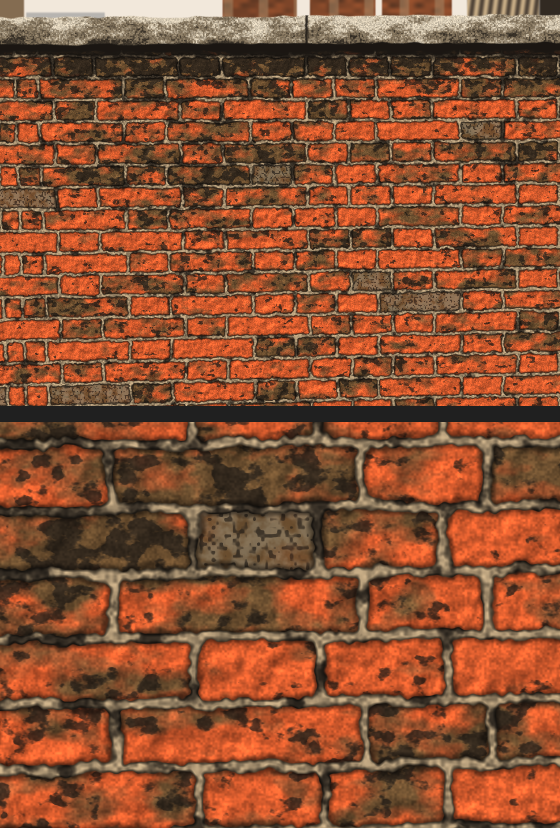
Top, the full canvas; bottom, a detail of the centre.
This texture is drawn by a Shadertoy shader. Its source:

```glsl
// Weathered brick wall in a mixed bond under a stone coping, with pale sky behind.
// Courses are cut into half-bat cells, joined in pairs as stretchers by a modular
// rule; layered noise gives soot, flaked faces, crumbling joints and relief.

#define HEIGHT   18.6    // canvas height, in brick courses
#define WALL_TOP 2.567   // depth of the first course
#define BAT      1.923   // header length
#define JOINT    0.078   // half width of the mortar
#define WORN     0.06    // share of flaked bricks
#define SOOT     0.27    // strength of the sooty zones
#define ORANGE   vec3(0.84, 0.36, 0.18)
#define RUST     vec3(0.60, 0.32, 0.18)
#define OLIVE    vec3(0.41, 0.30, 0.18)
#define BLACK    vec3(0.13, 0.11, 0.09)
#define MORTAR   vec3(0.67, 0.58, 0.45)
#define CREAM    vec3(0.95, 0.91, 0.86)

struct Brick { vec2 id; float dist; };

float hash(vec2 p) {
    vec3 q = fract(p.xyx * 0.1031);
    q += dot(q, q.yzx + 33.33);
    return fract((q.x + q.y) * q.z);
}

float noise(vec2 p) {
    vec2 i = floor(p), f = fract(p);
    f = f * f * (3.0 - 2.0 * f);
    return mix(mix(hash(i), hash(i + vec2(1, 0)), f.x),
               mix(hash(i + vec2(0, 1)), hash(i + vec2(1, 1)), f.x), f.y);
}

float fbm(vec2 p) {
    float sum = 0.0, amp = 0.5;
    for (int i = 0; i < 4; i++) {
        sum += amp * noise(p);
        p = mat2(1.6, 1.2, -1.2, 1.6) * p + 17.3;
        amp *= 0.5;
    }
    return sum;
}

// Smooth mask of the interval a..b
float band(float x, float a, float b, float aa) {
    return smoothstep(a - aa, a + aa, x) - smoothstep(b - aa, b + aa, x);
}

// Brick under p: identity and signed distance, in a slightly tilted grid
Brick findBrick(vec2 p) {
    float pitch = 1.007 - 0.0015 * p.x;
    float course = (p.y - WALL_TOP) / pitch, row = floor(course);
    float odd = mod(row + 1.0, 2.0);
    float lean = 0.036 * (p.y - 7.1) * (1.0 - p.x / 25.6);
    float x = (p.x - lean - 1.867 - odd * (0.667 + BAT)) / BAT;
    float cell = floor(x), left = cell, span = 1.0;

    // Phase 0 and 1 form a stretcher, phase 2 is a header
    float phase = mod(cell < 5.5 ? cell : max(cell, 7.0) + 1.0, 3.0);
    if (phase < 1.5) { span = 2.0; left -= step(0.5, phase); }

    // Narrow closers near the left end of alternate courses
    if (odd < 0.5 && cell == -1.0) {
        bool closer = x > -0.55;
        left = closer ? -0.55 : -1.0;
        span = closer ? 0.55 : 0.45;
    }
    vec2 local = vec2((x - left - 0.5 * span) * BAT, (fract(course) - 0.5) * pitch);
    vec2 extent = vec2(0.5 * span * BAT, 0.5 * pitch) - JOINT;
    vec2 q = abs(local) - extent + 0.09;
    float dist = length(max(q, 0.0)) + min(max(q.x, q.y), 0.0) - 0.09;
    return Brick(vec2(left, row), dist);
}

vec3 wall(vec2 p, float aa) {
    vec2 wobble = vec2(noise(p * 2.3), noise(p * 2.3 + 40.0)) - 0.5;
    vec2 crumble = vec2(noise(p * 9.0), noise(p * 9.0 + 70.0)) - 0.5;
    Brick b = findBrick(p + 0.1 * wobble + 0.07 * crumble);
    float tone = hash(b.id * 3.7 + 51.0);
    float grit = noise(p * 16.0), fine = noise(p * 27.0 + 5.0);
    float top = 1.0 - smoothstep(2.7, 4.3, p.y);

    // Soot gathers in the upper middle, at the right and below the coping
    vec2 middle = (p - vec2(9.5, 6.0)) / vec2(6.0, 4.5);
    vec2 side = (p - vec2(23.0, 5.5)) / vec2(4.0, 3.0);
    float soot = exp(-dot(middle, middle)) + 0.55 * exp(-dot(side, side)) + top;

    // Fired clay, from clean to stained
    float grime = fbm(p * vec2(1.4, 2.3) + 9.0 * tone) + 0.42 * (tone - 0.5) + SOOT * soot;
    vec3 clay = mix(ORANGE, RUST, smoothstep(0.46, 0.64, grime));
    clay = mix(clay, OLIVE, smoothstep(0.6, 0.8, grime));
    float pits = fbm(p * vec2(3.6, 5.0) + 31.0) + 0.35 * (grime - 0.5) + 0.16 * top;
    clay = mix(clay, BLACK, 0.75 * smoothstep(0.57, 0.7, pits));
    float relief = fbm(p * 3.5) - fbm(p * 3.5 + vec2(0.25, 0.35));
    clay *= (1.0 + 0.9 * relief) * (0.86 + 0.28 * fine);

    // Flaked faces show a grey, speckled core
    vec3 core = mix(MORTAR * 0.8, OLIVE, smoothstep(0.35, 0.7, fbm(p * 4.0 + 8.0)));
    core = mix(core, BLACK, 0.7 * smoothstep(0.55, 0.85, grit));
    float flaked = step(1.0 - WORN, hash(b.id + 13.1)) * step(0.5, b.id.y);
    clay = mix(clay, core, flaked * 0.9);
    clay *= 0.5 + 0.5 * smoothstep(-0.01, 0.1, -b.dist);

    // Mortar, shaded along the brick edges
    float decay = fbm(p * 2.6 + 90.0) + 0.16 * soot;
    vec3 bed = mix(MORTAR, BLACK, 0.85 * smoothstep(0.5, 0.72, decay));
    bed *= (0.7 + 0.55 * grit) * mix(0.4, 1.0, smoothstep(0.0, 0.06, b.dist));
    vec3 col = mix(clay, bed, smoothstep(-aa, aa, b.dist));

    // Deep shadow under the coping
    float drip = p.y + 0.5 * (fbm(p * vec2(1.2, 3.0)) - 0.5);
    return mix(BLACK * 0.8, col, smoothstep(2.3, 2.75, drip));
}

vec3 coping(vec2 p, float aa) {
    float depth = (p.y - 0.75) / 1.3;
    float stain = fbm(p * vec2(1.1, 2.5) + 3.0) + 0.4 * depth + 0.35 * (noise(p * 15.0) - 0.5);
    vec3 col = mix(vec3(0.85, 0.80, 0.71), vec3(0.50, 0.44, 0.35), smoothstep(0.4, 0.8, stain));
    col = mix(col, BLACK, 0.75 * smoothstep(0.78, 1.05, stain));
    col *= 0.85 + 0.3 * noise(p * 24.0);
    return mix(col, BLACK, 0.9 * band(p.x + 0.05 * noise(p * 6.0), 14.0, 14.12, aa));
}

// Sky with blurred buildings and a ribbed post
vec3 backdrop(vec2 p) {
    float blur = 0.06;
    vec3 col = mix(CREAM, vec3(0.62), 0.7 * band(p.x, 1.2, 4.8, blur) * smoothstep(0.5, 0.65, p.y));
    vec3 facade = mix(RUST, BLACK, 0.5 * noise(p * vec2(2.5, 4.0)));
    float panes = band(fract(p.x * 0.62), 0.35, 0.62, 0.05);
    facade = mix(facade, MORTAR, 0.45 * panes);
    float built = band(p.x, 10.2, 13.6, blur) + band(p.x, 14.2, 17.2, blur) + band(p.x, 17.5, 20.7, blur);
    col = mix(col, facade, built);
    col = mix(col, OLIVE, band(p.x, -1.0, 1.1, blur) * 0.8);
    float ribs = 0.5 + 0.5 * sin(p.x * 15.0 + p.y * 2.0);
    col = mix(col, mix(BLACK * 2.5, MORTAR * 1.15, ribs), band(p.x, 21.4, 24.7, blur));
    return mix(col, BLACK * 1.5, smoothstep(24.6, 24.8, p.x));
}

void mainImage(out vec4 fragColor, in vec2 fragCoord) {
    float aa = HEIGHT / iResolution.y;
    vec2 p = vec2(fragCoord.x, iResolution.y - fragCoord.y) * aa;
    float ragged = 0.12 * (noise(p * vec2(2.0, 1.0)) - 0.5);
    float slope = 0.006 * p.x + ragged;
    vec3 col = mix(backdrop(p), coping(p, aa), smoothstep(-aa, aa, p.y + slope - 0.82));
    col = mix(col, wall(p, aa), smoothstep(-aa, aa, p.y + slope - 2.08));
    fragColor = vec4(clamp(col, 0.0, 1.0), 1.0);
}
```
